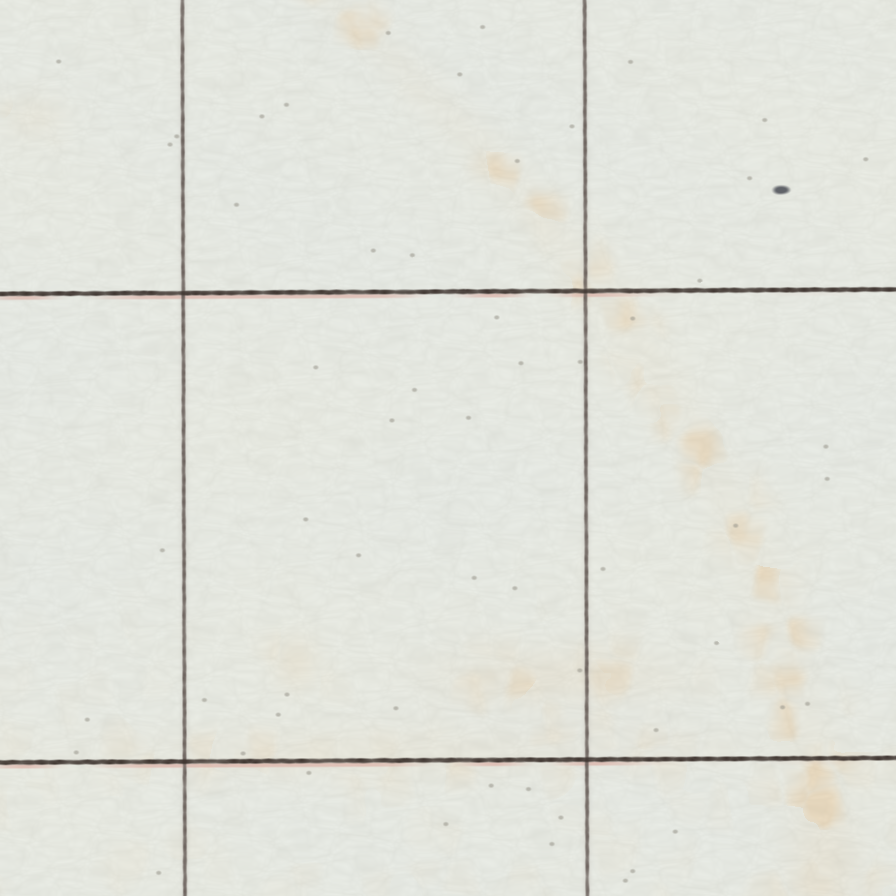
This pattern is drawn by a three.js fragment shader. Its source:

```glsl
varying vec2 vUv;

vec2 hash2(vec2 p) {
  vec3 q = fract(p.xyx * vec3(0.1031, 0.1030, 0.0973));
  q += dot(q, q.yzx + 33.33);
  return fract((q.xx + q.yz) * q.zy);
}

// x: distance to the nearest seed, y: random value of that seed
vec2 cellular(vec2 p) {
  vec2 nearest = vec2(2.0, 0.0);
  for (int j = -1; j <= 1; j++) {
    for (int i = -1; i <= 1; i++) {
      vec2 cell = floor(p) + vec2(float(i), float(j));
      vec2 seed = hash2(cell);
      float d = length(cell + seed - p);
      if (d < nearest.x) nearest = vec2(d, hash2(cell + 71.0).x);
    }
  }
  return nearest;
}

// Signed distance to the closest of evenly spaced lines
float ruledLine(float x, float spacing) {
  return (fract(x / spacing + 0.5) - 0.5) * spacing;
}

float stroke(float d, float halfWidth) {
  return 1.0 - smoothstep(halfWidth - 0.0014, halfWidth + 0.0014, abs(d));
}

float blob(vec2 p, vec2 center, vec2 radius) {
  vec2 q = (p - center) / radius;
  return exp(-dot(q, q));
}

void main() {
  vec2 uv = vUv;
  vec2 wobble = 0.006 * sin(uv.yx * vec2(61.0, 47.0) + 2.0 * sin(uv * 93.0));

  // Paper with long horizontal fibres
  vec2 fibreUv = uv + wobble * vec2(1.0, 0.6);
  float fibre = cellular(fibreUv * vec2(34.0, 105.0) + 50.0).x - 0.5;
  float fine = cellular(fibreUv * vec2(95.0, 190.0) + 9.0).x - 0.5;
  float cloud = sin(uv.x * 9.0 + 2.0 * sin(uv.y * 7.0)) * sin(uv.y * 13.0 + uv.x * 4.0);
  vec3 color = vec3(0.892, 0.902, 0.874);
  color -= fibre * vec3(0.025, 0.027, 0.030) + fine * 0.022;
  color += cloud * vec3(0.003, 0.001, -0.003);

  // Foxing along a curved trail and in a few soft patches
  vec2 mottle = cellular((uv + wobble) * vec2(22.0, 19.0) + 12.0);
  float spots = smoothstep(0.65, 0.1, mottle.x) * smoothstep(0.2, 0.7, mottle.y);
  float trail = exp(-pow((uv.x - 0.92 + 0.55 * uv.y * uv.y) / 0.035, 2.0));
  float patches = blob(uv, vec2(0.62, 0.245), vec2(0.13, 0.035));
  patches += blob(uv, vec2(0.33, 0.26), vec2(0.025, 0.03));
  patches += 0.6 * blob(uv, vec2(0.46, 0.16), vec2(0.35, 0.03));
  patches += 0.6 * blob(uv, vec2(0.04, 0.87), vec2(0.035, 0.025));
  patches += 0.7 * blob(uv, vec2(0.92, 0.03), vec2(0.05, 0.06));
  float stain = trail * (0.12 + 0.8 * spots) + patches * (0.3 + 0.5 * spots);
  stain += 0.12 * spots * smoothstep(0.5, 0.0, uv.y);
  color = mix(color, color * vec3(1.0, 0.925, 0.84), min(stain, 1.0));

  // Slightly tilted grid, with uneven ink
  float across = ruledLine(uv.x + 0.003 * uv.y - 0.2065, 0.449);
  float up = ruledLine(uv.y - 0.005 * uv.x - 0.149, 0.523);
  float grainX = cellular(uv * vec2(120.0, 90.0)).x;
  float grainY = cellular(uv * vec2(75.0, 120.0) + 30.0).x;

  float fringe = stroke(up + 0.0045, 0.0022) * (0.5 + 0.5 * sin(uv.x * 27.0 + 3.0 * sin(uv.x * 11.0)));
  color = mix(color, vec3(0.86, 0.66, 0.62), 0.6 * fringe);
  float halo = exp(-pow(across / 0.004, 2.0));
  color = mix(color, vec3(0.74, 0.72, 0.70), 0.35 * halo);

  float verticalInk = stroke(across, 0.0019 + 0.0006 * (0.5 - grainX));
  color = mix(color, vec3(0.40, 0.36, 0.34), verticalInk * (0.95 - 0.3 * grainX));
  float horizontalInk = stroke(up, 0.0024 + 0.0009 * (0.5 - grainY));
  color = mix(color, vec3(0.25, 0.21, 0.19), horizontalInk * (1.0 - 0.25 * grainY));

  // Scattered faint specks and one dark fleck
  vec2 speck = cellular(uv * vec2(30.0, 38.0) + 80.0);
  float faint = step(0.955, speck.y) * smoothstep(0.13, 0.03, speck.x);
  color = mix(color, vec3(0.61, 0.60, 0.56), 0.6 * faint);
  float fleck = length((uv + 0.2 * wobble - vec2(0.872, 0.789)) / vec2(0.010, 0.006));
  color = mix(color, vec3(0.32, 0.33, 0.36), 0.9 * smoothstep(1.1, 0.4, fleck));

  gl_FragColor = vec4(color, 1.0);
}
```
